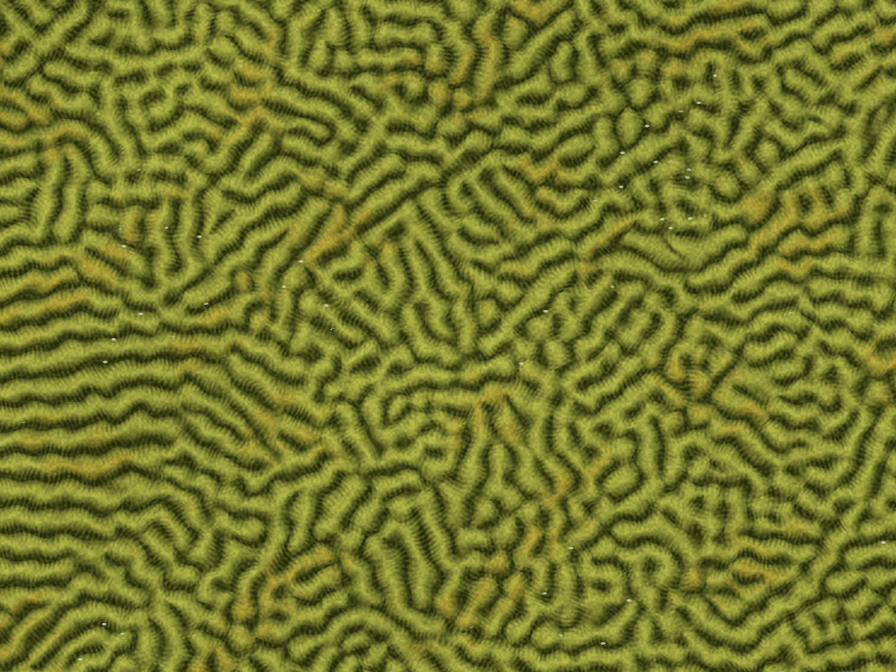
A Shadertoy shader for this texture:

```glsl
vec3 hash3(vec2 p) {
    vec3 q = fract(p.xyx * vec3(.1031, .1030, .0973));
    q += dot(q, q.yxz + 33.33);
    return fract((q.xxy + q.yzz) * q.zyx);
}

float grain(vec2 p) {
    vec2 i = floor(p), f = smoothstep(0., 1., p - i);
    return mix(mix(hash3(i).x, hash3(i + vec2(1, 0)).x, f.x),
               mix(hash3(i + vec2(0, 1)).x, hash3(i + vec2(1, 1)).x, f.x), f.y);
}

// Slow drift made of layered sines, about -1 to 1
float drift(vec2 p) {
    return .5 * sin(p.x + 1.7 * sin(p.y * .8 + 1.)) + .5 * sin(p.y * 1.3 - p.x * .7 + 2. * sin(p.x * .6));
}

// Sum of small wave patches: x = wave, yz = its downhill quadrature, w = fine septa
vec4 ridgeField(vec2 p) {
    const float spacing = 1.4;
    vec4 sum = vec4(0);
    vec2 cell = floor(p / spacing);
    for (int j = -2; j <= 2; j++)
    for (int i = -2; i <= 2; i++) {
        vec2 id = cell + vec2(i, j);
        vec3 rnd = hash3(id + 71.);
        vec2 c = (id + rnd.xy) * spacing;
        vec2 d = p - c;
        float weight = exp(-dot(d, d) * .6);

        // Calm, nearly level ridges at the left, winding ones elsewhere
        float wild = smoothstep(3., 16., c.x + .85 * abs(c.y - 10.));
        float tilt = .025 * (c.y - 6.);
        float angle = 1.57 + (tilt + .3 * sin(c.x * .9 + c.y * .4)) * (1. - wild)
            + wild * (1.1 * sin(.62 * c.x + 1.3 * sin(.5 * c.y)) + .8 * sin(.7 * c.y - .45 * c.x + 2.))
            + (rnd.z - .5) * (.5 + 1.3 * wild);
        float jitter = fract(rnd.z * 17. + rnd.x * 5.) * wild;

        vec2 dir = vec2(cos(angle), sin(angle));
        float phase = 6.2832 * (c.y - tilt * c.x + dot(dir, d) + jitter);
        float along = dot(vec2(-dir.y, dir.x), d);
        sum += weight * vec4(cos(phase), sin(phase) * dir, sin(along * 33. + rnd.x * 6.28));
    }
    return sum;
}

void mainImage(out vec4 fragColor, in vec2 fragCoord) {
    vec2 p = fragCoord / iResolution.y * 26.5;
    vec2 wobble = .07 * vec2(sin(p.y * 4.1 + 2. * sin(p.x * 1.9)), sin(p.x * 4.7 + 2. * sin(p.y * 2.3)));
    vec4 field = ridgeField(p + wobble);

    // Evened-out profile: 0 on the crest, 1 in the groove
    float size = length(field.xyz) + .04;
    float depth = acos(clamp(field.x / size, -1., 1.)) / 3.1416;
    float light = dot(field.yz / size, vec2(-.45, .89));
    float speck = grain(p * 10.5) - .5;
    float shade = depth - .25 * light + .1 * speck;

    // Relief with a crisp shadow line, septa on the walls, and grain
    float septa = clamp(field.w, -1.5, 1.5) * smoothstep(.1, .5, depth);
    float tone = .95 - .36 * smoothstep(-.1, .6, shade) - .2 * smoothstep(.4, .8, shade)
        - .27 * smoothstep(.7, .92, shade);
    tone += .07 * septa + .32 * speck + .04 * drift(p * .23 + 4.);
    vec3 color = mix(vec3(.15, .17, .04), vec3(.70, .72, .28), clamp(tone, 0., 1.1));

    // Faint ochre patches on the crests
    float ochre = smoothstep(.2, 1.1, drift(p * .7) + .5 * drift(p * 2.3 + 3.));
    color = mix(color, color * vec3(1.04, .93, .82), ochre * (1. - smoothstep(.3, .75, depth)));

    // Wet glints, tiny and clustered in the grooves
    vec2 id = floor(p * 3.);
    vec3 rnd = hash3(id + 300.);
    vec2 d = fract(p * 3.) - .3 - .4 * rnd.xy;
    float glint = 1. - smoothstep(.08, .28, length(d * vec2(.7, 1.2)));
    glint *= step(1. - .06 * drift(p * .31 + 7.), rnd.z) * smoothstep(.35, .6, depth);
    color = mix(color, vec3(.88, .9, .78), .8 * glint);

    fragColor = vec4(color, 1);
}
```
